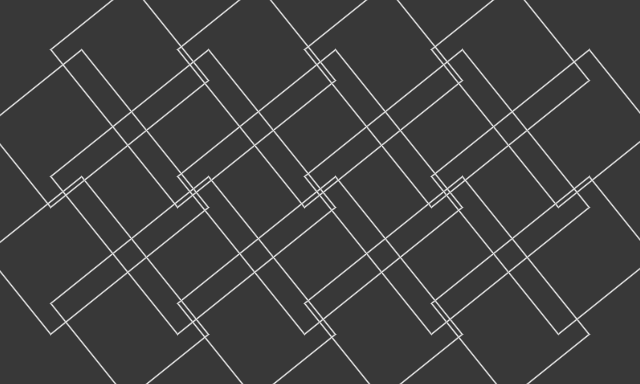
Give the GLSL for this pattern, as a WebGL 1 fragment shader.

```glsl
precision highp float;

uniform vec2 u_resolution;

// Lengths are fractions of the canvas width
const int COLUMNS = 5;
const int ROWS = 3;
const float SPACING = 0.1983;
const float HALF_SIDE = 0.1581;
const float TILT = 0.677;
const float LINE_WIDTH = 0.00206;
const float EDGE_SOFTNESS = 1.3; // in device pixels
const vec3 BACKGROUND = vec3(0.218);
const vec3 LINE_COLOUR = vec3(0.925);

// Distance to a square outline with sharp, mitred corners
float squareOutline(vec2 p, float halfSide) {
  vec2 a = abs(p);
  return abs(max(a.x, a.y) - halfSide);
}

// Distance to the nearest outline in the centred grid of tilted squares
float squareGrid(vec2 p) {
  float c = cos(TILT);
  float s = sin(TILT);
  vec2 middle = 0.5 * vec2(float(COLUMNS - 1), float(ROWS - 1));
  float nearest = 1.0;
  for (int row = 0; row < ROWS; row++) {
    for (int column = 0; column < COLUMNS; column++) {
      vec2 centre = (vec2(float(column), float(row)) - middle) * SPACING;
      vec2 q = p - centre;
      vec2 local = vec2(c * q.x + s * q.y, c * q.y - s * q.x);
      nearest = min(nearest, squareOutline(local, HALF_SIDE));
    }
  }
  return nearest;
}

void main() {
  vec2 p = (gl_FragCoord.xy - 0.5 * u_resolution) / u_resolution.x;

  // Antialiased stroke
  float softness = EDGE_SOFTNESS / u_resolution.x;
  float stroke = clamp(0.5 + (0.5 * LINE_WIDTH - squareGrid(p)) / softness, 0.0, 1.0);

  gl_FragColor = vec4(mix(BACKGROUND, LINE_COLOUR, stroke), 1.0);
}
```
